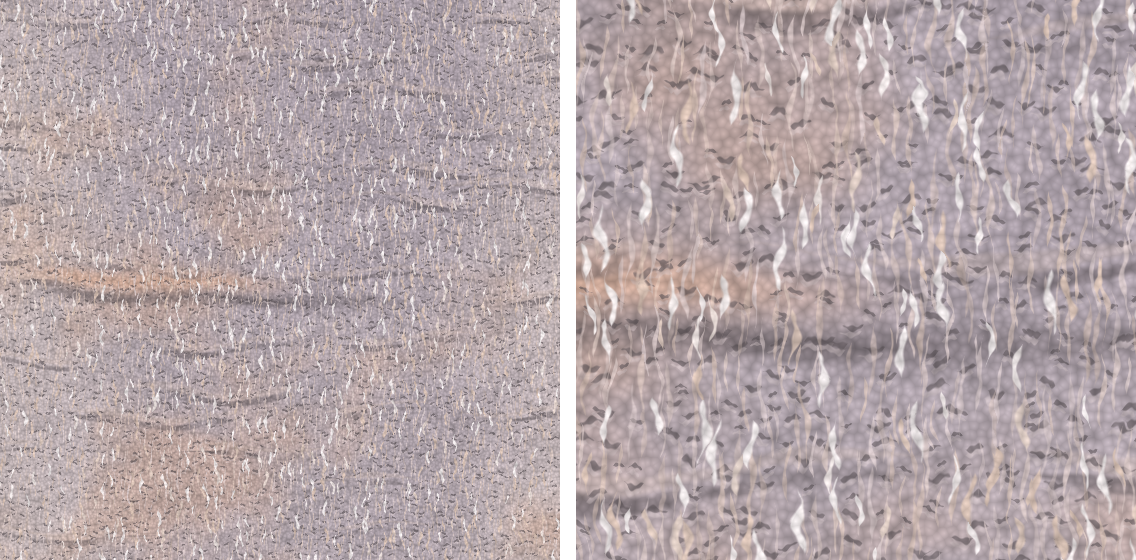
Left: the whole. Right: its middle third, enlarged.
A three.js fragment shader for this texture:

```glsl
// Weathered purple-grey bark with pale vertical flecks, small dents and horizontal wrinkles.
varying vec2 vUv;

#define BARK_COLOR vec3(0.645, 0.602, 0.642)
#define HAZE_COLOR vec3(0.745, 0.695, 0.700)
#define RUST_COLOR vec3(0.770, 0.615, 0.530)
#define TAN_COLOR vec3(0.835, 0.745, 0.690)
#define WHITE_COLOR vec3(0.925, 0.905, 0.905)
#define DARK_COLOR vec3(0.340, 0.310, 0.325)
#define FINE_GRID vec2(125.0, 29.0)
#define BOLD_GRID vec2(66.0, 31.0)
#define DENT_GRID vec2(88.0, 66.0)
#define WRINKLE_GRID vec2(15.0, 3.5)
#define GRAIN_SCALE 190.0
#define GRAIN_CONTRAST 0.24

vec3 hash3(vec2 p) {
  vec3 q = fract(p.xyx * vec3(0.1031, 0.1030, 0.0973));
  q += dot(q, q.yxz + 33.33);
  return fract((q.xxy + q.yzz) * q.zyx);
}

// Cellular noise: distance to the nearest scattered point.
float cellular(vec2 p) {
  vec2 cell = floor(p);
  float nearest = 2.0;
  for (int j = -1; j <= 1; j++) {
    for (int i = -1; i <= 1; i++) {
      vec2 c = cell + vec2(float(i), float(j));
      nearest = min(nearest, length(p - c - hash3(c).xy));
    }
  }
  return nearest;
}

// Layered sines, turned and bent at each octave; roughly -1 to 1.
float patches(vec2 p) {
  float sum = 0.0, amp = 0.6;
  for (int i = 0; i < 5; i++) {
    sum += amp * sin(p.x + 1.4 * sin(p.y * 0.8)) * cos(p.y + sin(p.x * 0.7));
    p = mat2(1.3, 1.2, -1.2, 1.3) * p + 2.7;
    amp *= 0.62;
  }
  return sum;
}

// Scattered wavy spindles tapering along y: x is coverage, y is a random id.
vec2 spindles(vec2 uv, vec2 grid, vec2 size, float density, float seed) {
  vec2 p = uv * grid, cell = floor(p), best = vec2(0.0);
  for (int j = -1; j <= 1; j++) {
    for (int i = -1; i <= 1; i++) {
      vec2 c = cell + vec2(float(i), float(j));
      vec3 rnd = hash3(c + seed);
      vec3 look = hash3(c + seed + 71.0);
      vec2 d = p - c - rnd.xy;
      d.x += 0.13 * sin(d.y * 6.0 + look.x * 40.0);
      d /= size * mix(0.5, 1.0, rnd.z);
      float shape = abs(d.x) + d.y * d.y + 0.25 * sin(d.y * 7.0 + look.y * 30.0);
      float cover = (1.0 - smoothstep(0.45, 1.05, shape)) * step(look.z, density);
      cover *= 1.0 - smoothstep(0.9, 1.3, abs(d.y));
      if (cover > best.x) best = vec2(cover, look.x);
    }
  }
  return best;
}

void main() {
  vec2 uv = vUv;
  float broad = patches(uv * vec2(5.0, 7.0) + 1.3);
  float mottle = patches(uv * vec2(24.0, 34.0));
  vec2 bent = uv + vec2(0.004 * mottle, 0.005 * broad + 0.003 * mottle);

  // Broad tint: hazy sides and base, rusty stains toward the lower left.
  float side = smoothstep(0.2, 0.52, abs(uv.x - 0.54));
  float haze = clamp(0.75 * side + 0.35 * (1.0 - uv.y) + 0.2 * broad, 0.0, 1.0);
  vec3 color = mix(BARK_COLOR, HAZE_COLOR, haze);
  float stain = smoothstep(0.1, 0.9, broad + 0.5 * (0.7 - uv.x - 0.5 * uv.y));
  color = mix(color, RUST_COLOR, 0.45 * stain);
  color *= 1.0 + 0.055 * mottle;

  // Main ridge: a warm crest over a long shadow.
  float rise = bent.y - 0.478 + 0.035 * (uv.x - 0.3) - 0.004 * sin(uv.x * 21.0);
  float crestSpan = smoothstep(0.0, 0.12, uv.x) * (1.0 - smoothstep(0.38, 0.56, uv.x));
  float shadowSpan = smoothstep(0.02, 0.16, uv.x) * (1.0 - smoothstep(0.45, 0.88, uv.x));
  float crest = crestSpan * exp(-pow((rise - 0.021) / 0.017, 2.0));
  float shadow = shadowSpan * exp(-pow((rise + 0.008) / 0.010, 2.0));
  color = mix(color, RUST_COLOR * 1.06, 0.7 * crest);

  // Long wrinkles and softly lit upper lips.
  float wrinkle = spindles(bent.yx, WRINKLE_GRID, vec2(0.13, 0.75), 0.5, 9.0).x;
  float lip = spindles(bent.yx - vec2(0.012, 0.0), WRINKLE_GRID, vec2(0.13, 0.75), 0.5, 9.0).x;
  float broken = smoothstep(-0.7, 0.6, mottle);
  color = mix(color, TAN_COLOR, 0.22 * lip);
  color = mix(color, DARK_COLOR, 0.48 * wrinkle * broken);
  color = mix(color, DARK_COLOR, 0.62 * shadow * (0.65 + 0.35 * broken));

  // Small dents, each with a bright rim.
  vec2 dentSize = vec2(0.24, 0.50);
  float dent = spindles(bent.yx, DENT_GRID, dentSize, 0.7, 23.0).x;
  float rim = spindles(bent.yx + vec2(0.0035, 0.001), DENT_GRID, dentSize, 0.7, 23.0).x;
  color = mix(color, HAZE_COLOR * 1.08, 0.4 * rim);
  color = mix(color, DARK_COLOR, 0.56 * dent);

  // Fine fibres, then bold flecks that whiten near the middle.
  vec2 fine = spindles(bent, FINE_GRID, vec2(0.27, 0.80), 0.85, 41.0);
  vec3 fineColor = mix(TAN_COLOR, HAZE_COLOR * 1.14, fine.y);
  color = mix(color, fineColor, fine.x * mix(0.4, 0.75, fract(fine.y * 7.0)));
  vec2 bold = spindles(bent, BOLD_GRID, vec2(0.23, 0.62), 0.58, 57.0);
  float middle = exp(-pow((uv.x - 0.43) / 0.25, 2.0));
  float white = smoothstep(0.3, 0.7, bold.y + 0.35 * middle - 0.1);
  color = mix(color, mix(TAN_COLOR, WHITE_COLOR, white), 0.88 * bold.x);

  // Gritty surface grain at two scales.
  float grain = cellular(uv * GRAIN_SCALE) + 0.7 * cellular(uv * GRAIN_SCALE * vec2(0.5, 0.4));
  color *= 1.0 + GRAIN_CONTRAST * (0.75 - grain);
  gl_FragColor = vec4(clamp(color, 0.0, 1.0), 1.0);
}
```
